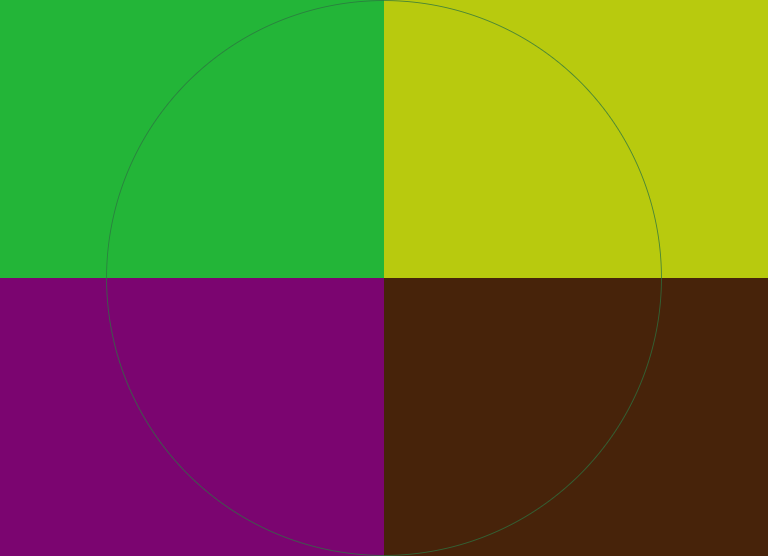
Write a Shadertoy shader that draws this background.

```glsl
#define GREEN vec3(0.137, 0.710, 0.220)
#define YELLOW vec3(0.720, 0.793, 0.055)
#define PURPLE vec3(0.482, 0.020, 0.440)
#define BROWN vec3(0.280, 0.137, 0.040)
#define RING_COLOR vec3(0.17, 0.45, 0.25)
#define RING_RADIUS 0.499
#define RING_WIDTH 0.0016
#define RING_OPACITY 0.8

// Share of a pixel lying on the positive side of an edge
float edgeCoverage(float signedDistance, float pixel) {
    return clamp(signedDistance / pixel + 0.5, 0.0, 1.0);
}

// Share of a pixel covered by a line, also when thinner than the pixel
float lineCoverage(float signedDistance, float width, float pixel) {
    return edgeCoverage(signedDistance + 0.5 * width, pixel)
         - edgeCoverage(signedDistance - 0.5 * width, pixel);
}

void mainImage(out vec4 fragColor, in vec2 fragCoord) {
    // Centred coordinates, canvas height = 1
    vec2 p = (fragCoord - 0.5 * iResolution.xy) / iResolution.y;
    float pixel = 1.0 / iResolution.y;

    // Four quadrants
    float right = edgeCoverage(p.x, pixel);
    float top = edgeCoverage(p.y, pixel);
    vec3 color = mix(mix(PURPLE, BROWN, right), mix(GREEN, YELLOW, right), top);

    // Hairline ring
    float ring = lineCoverage(length(p) - RING_RADIUS, RING_WIDTH, pixel);
    color = mix(color, RING_COLOR, RING_OPACITY * ring);

    fragColor = vec4(color, 1.0);
}
```
